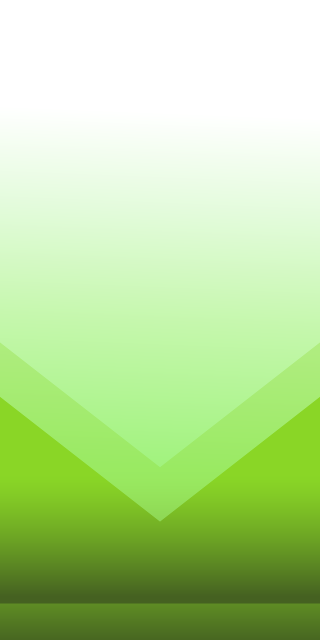
Reproduce this background procedurally as a WebGL 1 fragment shader.

```glsl
precision mediump float;

// A pale panel fades from white to fresh green and ends in two nested chevrons
// over a green ground that darkens towards a footer strip. All parts are
// vertical colour ramps masked by anti-aliased V-shaped and straight edges.

uniform vec2 u_resolution;

const vec3 WHITE       = vec3(1.0, 1.0, 1.0);
const vec3 MIST        = vec3(0.89, 0.985, 0.86);
const vec3 MINT        = vec3(0.775, 0.97, 0.68);
const vec3 FRESH       = vec3(0.63, 0.95, 0.49);
const vec3 LIME        = vec3(0.54, 0.84, 0.15);
const vec3 MOSS        = vec3(0.27, 0.38, 0.13);
const vec3 FOOTER_TOP  = vec3(0.37, 0.55, 0.14);
const vec3 FOOTER_BASE = vec3(0.28, 0.40, 0.13);

const float CHEVRON_DROP = 0.195;
const float FOOTER_DEPTH = 0.943;

float ramp(float start, float end, float v) {
    return clamp((v - start) / (end - start), 0.0, 1.0);
}

// Coverage of the area above a V whose arms begin at sideDepth.
float aboveChevron(vec2 p, float sideDepth, float pixel) {
    float edge = sideDepth + CHEVRON_DROP * (1.0 - abs(2.0 * p.x - 1.0));
    return smoothstep(-pixel, pixel, edge - p.y);
}

// Slightly tilted fade from white to green.
vec3 panelColor(vec2 p) {
    float depth = p.y + 0.02 * (0.5 - p.x);
    vec3 color = mix(WHITE, MIST, ramp(0.175, 0.33, depth));
    color = mix(color, MINT, ramp(0.33, 0.5, depth));
    return mix(color, FRESH, ramp(0.5, 0.73, depth));
}

// Lime ground sinking into dark moss, with a lighter strip at the foot.
vec3 groundColor(float depth, float pixel) {
    vec3 ground = mix(LIME, MOSS, pow(ramp(0.742, 0.932, depth), 1.3));
    vec3 footer = mix(FOOTER_TOP, FOOTER_BASE, ramp(FOOTER_DEPTH, 1.0, depth));
    float inFooter = smoothstep(-pixel, pixel, depth - FOOTER_DEPTH);
    return mix(ground, footer, inFooter);
}

void main() {
    // Unit canvas with depth measured downwards from the top.
    vec2 p = gl_FragCoord.xy / u_resolution;
    p.y = 1.0 - p.y;
    float pixel = 0.7 / u_resolution.y;

    vec3 panel = panelColor(p);
    vec3 color = groundColor(p.y, pixel);

    // Translucent outer chevron, thinner near its tip, then the solid inner one.
    float veil = mix(0.7, 0.55, smoothstep(0.72, 0.82, p.y));
    color = mix(color, panel, veil * aboveChevron(p, 0.62, pixel));
    color = mix(color, panel, aboveChevron(p, 0.535, pixel));

    gl_FragColor = vec4(color, 1.0);
}
```
